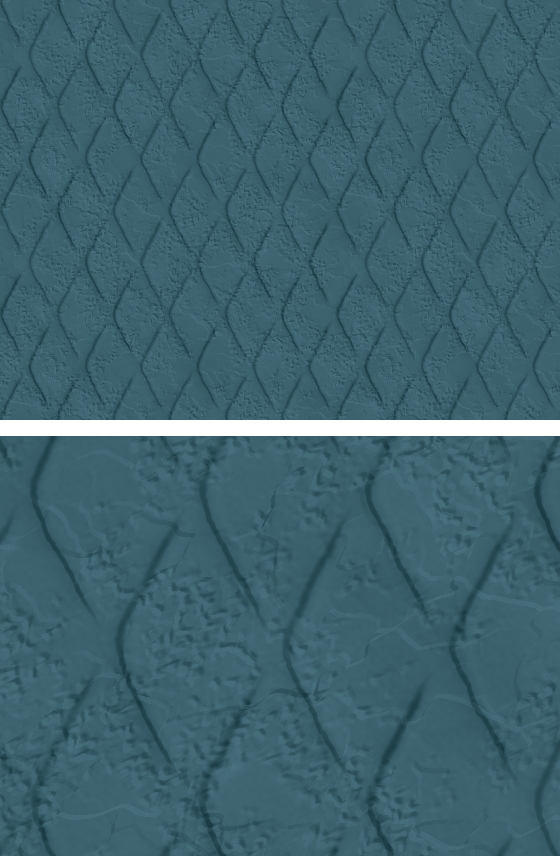
Top, the full canvas; bottom, a detail of the centre.
Reproduce this pattern procedurally as a WebGL 2 fragment shader.

```glsl
#version 300 es
precision highp float;

uniform vec2 u_resolution;
out vec4 fragColor;

const float TAU = 6.2831853;
const vec2 PLASTER_REPEAT = vec2(8.0, 5.0);

vec3 hash(vec2 p) {
  vec3 k = vec3(dot(p, vec2(127.1, 311.7)), dot(p, vec2(269.5, 183.3)), dot(p, vec2(113.5, 71.9)));
  return fract(sin(k) * 43758.5);
}

// Wrapping cellular noise: nearest distance, cell value, tilted facet height
vec3 cellular(vec2 p, float scale) {
  p *= scale;
  vec2 base = floor(p);
  float nearest = 9.0;
  vec3 result = vec3(0.0);
  for (int y = -1; y <= 1; y++) {
    for (int x = -1; x <= 1; x++) {
      vec2 cell = base + vec2(x, y);
      vec3 rnd = hash(mod(cell, PLASTER_REPEAT * scale) + scale);
      vec2 toSeed = p - cell - rnd.xy;
      float dist = length(toSeed);
      if (dist < nearest) {
        nearest = dist;
        float angle = rnd.z * TAU;
        result = vec3(dist, rnd.z, dot(toSeed, vec2(cos(angle), sin(angle))));
      }
    }
  }
  return result;
}

// Layered sines that share the repeat of the plaster
float waves(vec2 p) {
  vec2 t = p * TAU / PLASTER_REPEAT;
  float a = sin(t.x * 5.0 + 2.0 * sin(t.y * 3.0));
  float b = sin(t.y * 4.0 + 2.0 * sin(t.x * 7.0 + 1.0));
  float c = sin(t.x * 17.0 - t.y * 11.0 + 1.5 * sin(t.y * 13.0));
  return 0.4 * a + 0.4 * b + 0.2 * c;
}

// Trowelled slabs with pitted areas: height, roughness, slab tone
vec3 plaster(vec2 p) {
  vec2 bent = p + 0.13 * vec2(waves(p.yx * vec2(1.6, 0.625)), waves(p + 2.3));
  vec3 slab = cellular(bent, 1.0);
  vec3 flake = cellular(bent + 0.4, 2.0);
  vec3 pits = cellular(p + 0.06 * waves(p * 3.0), 9.0);
  vec3 grit = cellular(p, 15.0);
  float rough = smoothstep(0.42, 0.85, 0.45 * slab.y + 0.2 * flake.y + 0.3 + 0.35 * waves(p + 1.1));
  float height = 0.2 * slab.z + 0.13 * flake.z;
  height -= rough * (0.36 * smoothstep(0.55, 0.1, pits.x) * step(0.35, pits.y) + 0.12 * grit.y);
  height += 0.035 * grit.x;
  return vec3(height, rough, 0.6 * slab.y + 0.4 * flake.y - 0.5);
}

// Rounded left edges of one diamond lattice: groove shade, rim light
vec2 diamondEdges(vec2 q, float wobble, float rough) {
  vec2 cell = floor(q + vec2(0.3, 0.5));
  vec2 local = q - cell;
  float rnd = hash(mod(cell, vec2(6.0, 2.0)) + 4.0).x;
  float d = local.x - sqrt(local.y * local.y + 0.0036) + 0.015 + wobble;
  float upper = smoothstep(-0.05, 0.05, local.y);
  float fade = 1.0 - smoothstep(0.34, 0.49, abs(local.y) + 0.05 * rnd);
  float width = mix(0.017, 0.024, upper) * (0.5 + 0.5 * fade);
  float blur = 7.5 / u_resolution.y + 0.012 * upper;
  float core = 1.0 - smoothstep(width - blur, width + blur, abs(d));
  float shadow = exp(-abs(d) * (d < 0.0 ? 15.0 : 32.0));
  float rim = exp(-pow((d - 0.085) / 0.035, 2.0));
  float strength = fade * (0.75 + 0.3 * rnd) * (1.0 - 0.3 * rough * upper);
  return vec2((0.4 * core + 0.26 * shadow) * strength, rim * fade);
}

void main() {
  vec2 uv = gl_FragCoord.xy / u_resolution.y;
  vec2 q = uv * vec2(7.5, 4.04);
  vec2 p = q / vec2(6.0, 2.0) * PLASTER_REPEAT;

  // Relief lit from the upper right
  vec3 wall = plaster(p);
  float relief = wall.x - plaster(p + vec2(0.03, 0.035)).x;

  // Two lattices, half a diamond apart, give every edge once
  float wobble = 0.012 * waves(p * 2.0) + 0.03 * wall.x;
  vec2 edges = diamondEdges(q - vec2(0.49, 0.516), wobble, wall.y)
             + diamondEdges(q - vec2(0.99, 0.016), wobble, wall.y);

  // Tone: slabs, relief, faint weave, grooves
  float tone = 0.79 + 0.1 * wall.z + 0.04 * waves(p * 0.5 + 0.7);
  tone += clamp(relief * 1.1, -0.38, 0.16) - 0.035 * wall.y;
  tone += 0.012 * sin(uv.x * 640.0) * sin(uv.y * 640.0);
  tone += 0.06 * edges.y - edges.x;

  vec3 deepTeal = vec3(0.10, 0.23, 0.26);
  vec3 paleTeal = vec3(0.28, 0.435, 0.485);
  fragColor = vec4(mix(deepTeal, paleTeal, clamp(tone, 0.0, 1.1)), 1.0);
}
```
